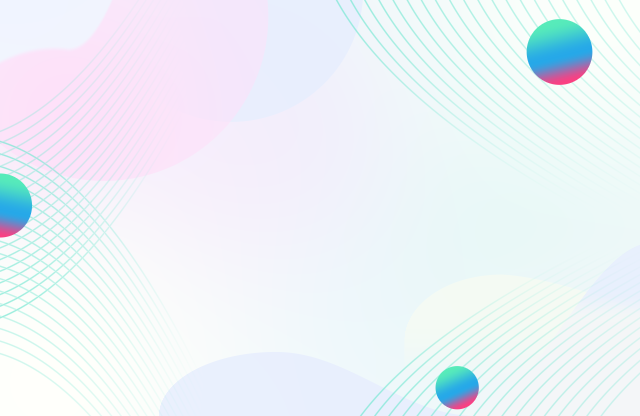
Write a Shadertoy shader that draws this background.

```glsl
// Pale pastel backdrop: soft colour glows, translucent rounded shapes,
// four fans of parallel curved teal lines and three gradient balls.
// Positions are in canvas heights, origin at the lower left.

#define LINE_WIDTH 0.0022
#define LINE_STRENGTH 0.75
#define BALL_TOP vec3(0.34, 0.92, 0.73)
#define BALL_MIDDLE vec3(0.15, 0.66, 0.91)
#define BALL_BOTTOM vec3(0.98, 0.25, 0.51)
#define LINE_TEAL vec3(0.48, 0.91, 0.83)
#define PINK vec3(0.995, 0.88, 0.975)
#define PERIWINKLE vec3(0.905, 0.932, 0.995)
#define CREAM vec3(0.965, 0.985, 0.95)

// Antialiased coverage, full where the distance is negative
float cover(float dist) {
    return clamp(0.5 - dist * iResolution.y, 0.0, 1.0);
}

float glow(vec2 p, vec2 center, float radius) {
    vec2 d = (p - center) / radius;
    return exp(-dot(d, d));
}

// Fan of parabolas: across = start + slope * along + bend * along^2 + k * gap
float lineFan(float across, float along, float start, float slope, float bend,
              float gap, float count, float reach) {
    float u = (across - start - along * (slope + bend * along)) / gap;
    float density = length(vec2(dFdx(u), dFdy(u))) * iResolution.y;
    float dist = abs(fract(u + 0.5) - 0.5) / max(density, 0.001);
    float pixel = 1.0 / iResolution.y;
    float line = 1.0 - smoothstep(0.0, LINE_WIDTH * 0.5 + pixel, dist);
    float inside = step(-0.5, u) * step(u, count - 0.5);
    float fade = 1.0 - smoothstep(0.0, reach, along);
    float falloff = mix(1.0, 0.45, clamp(u / count, 0.0, 1.0));
    return line * inside * fade * falloff * LINE_STRENGTH;
}

// Broad blended colour fields
vec3 backdrop(vec2 p) {
    vec3 c = vec3(0.945, 0.976, 0.98);
    c = mix(c, vec3(0.93, 0.972, 0.988), glow(p, vec2(0.85, 0.25), 0.3));
    c = mix(c, vec3(0.89, 0.97, 0.965), glow(p, vec2(1.28, 0.52), 0.42));
    c = mix(c, vec3(0.935, 0.94, 0.985), glow(p, vec2(0.7, 0.7), 0.3));
    c = mix(c, vec3(0.96, 0.915, 0.985), glow(p, vec2(0.42, 0.64), 0.34));
    c = mix(c, vec3(0.94, 0.955, 1.0), glow(p, vec2(0.05, 1.0), 0.4));
    c = mix(c, vec3(1.0, 1.0, 0.985), glow(p, vec2(0.12, 0.08), 0.5));
    c = mix(c, vec3(0.99, 1.0, 0.985), glow(p, vec2(1.45, 1.0), 0.42));
    return mix(c, vec3(0.96, 0.965, 0.975), glow(p, vec2(1.45, 0.03), 0.33));
}

vec3 addShapes(vec3 c, vec2 p) {
    // Blue lobe behind the pink disc, both leaving through the top edge
    float lobe = cover(length(p - vec2(0.556, 1.024)) - 0.317);
    c = mix(c, PERIWINKLE, 0.85 * lobe * smoothstep(0.3, 0.55, p.x));
    float disc = cover(length(p - vec2(0.25, 0.96)) - 0.395);
    float pinkTop = 0.883 - 2.0 * pow(p.x - 0.13, 2.0)
                  + 13.0 * pow(max(p.x - 0.16, 0.0), 2.0);
    float pink = disc * smoothstep(-0.008, 0.008, pinkTop - p.y);
    float pinkDepth = 0.5 + 0.5 * glow(p, vec2(0.16, 0.72), 0.3);
    c = mix(c, PINK, pink * pinkDepth);
    c = mix(c, PINK, 0.55 * (1.0 - pink) * glow(p, vec2(0.08, 0.65), 0.17)
                   * step(p.y, pinkTop));

    // Bottom hill: round on the left, easing out on the right
    float hx = p.x - 0.663;
    float hill = hx < 0.0
        ? 0.154 * sqrt(max(1.0 - pow(hx / 0.281, 2.0), 0.0))
        : 0.077 + 0.077 * cos(min(hx / 0.482, 1.0) * 3.14159);
    c = mix(c, PERIWINKLE, 0.85 * cover(p.y - hill) * step(0.0, hill - 0.0001));

    // Cream mound with a long right shoulder
    float mx = p.x - 1.205;
    float mound = mx < 0.0
        ? 0.18 + 0.16 * sqrt(max(1.0 - pow(mx / 0.233, 2.0), 0.0))
        : 0.34 - 0.46 * pow(mx, 1.5);
    float moundMask = cover(p.y - mound) * cover(-0.233 - mx);
    c = mix(c, CREAM, 0.8 * moundMask * smoothstep(0.06, 0.24, p.y));

    // Rising slope in the lower right corner
    float slope = 0.416 * smoothstep(1.124, 1.566, p.x);
    vec3 slopeColor = mix(vec3(0.955, 0.963, 0.972), PERIWINKLE,
                          smoothstep(0.23, 0.3, p.y));
    return mix(c, slopeColor, 0.8 * cover(p.y - slope));
}

vec3 addBall(vec3 c, vec2 p, vec2 center, float radius, float tilt) {
    vec2 d = (p - center) / radius;
    float t = 0.5 + 0.5 * dot(d, normalize(vec2(tilt, -1.0)));
    vec3 ball = mix(BALL_TOP, BALL_MIDDLE, smoothstep(0.05, 0.57, t));
    ball = mix(ball, BALL_BOTTOM, smoothstep(0.57, 0.98, t));
    return mix(c, ball, cover((length(d) - 1.0) * radius));
}

void mainImage(out vec4 fragColor, in vec2 fragCoord) {
    vec2 p = fragCoord / iResolution.y;
    float depth = 1.0 - p.y;
    vec3 c = addShapes(backdrop(p), p);

    // Upper right, lower right, left rising, left falling
    float lines = lineFan(p.x, depth, 0.809, 0.55, 1.25, 0.034, 21.0, 0.52);
    lines = max(lines, lineFan(p.x, p.y, 0.867, 0.75, 1.55, 0.034, 18.0, 0.42));
    lines = max(lines, lineFan(p.y, p.x, 0.236, 0.4, 1.65, 0.028, 17.0, 0.46));
    lines = max(lines, lineFan(depth, p.x, 0.34, 0.3, 1.8, 0.03, 18.0, 0.52));
    c = mix(c, LINE_TEAL, lines);

    c = addBall(c, p, vec2(1.345, 0.875), 0.079, 0.25);
    c = addBall(c, p, vec2(0.0, 0.506), 0.077, -0.2);
    c = addBall(c, p, vec2(1.099, 0.068), 0.052, 0.45);
    fragColor = vec4(c, 1.0);
}
```
